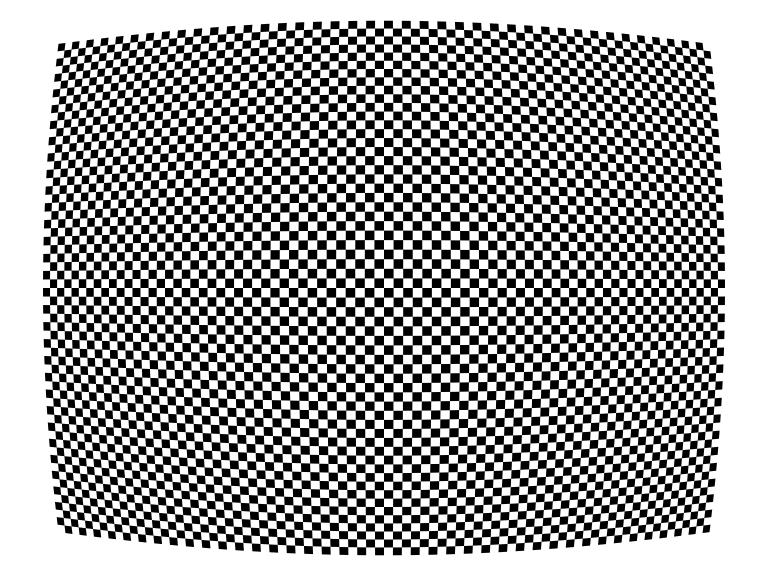
This pattern is drawn by a Shadertoy shader. Its source:

```glsl
// A black and white checkerboard bulging outward under barrel distortion.
// Each point is pushed outward by a cubic lens formula, then looked up in a
// flat board; edges are smoothed by the local size of a pixel in cells.

const vec2  BOARD_CELLS   = vec2(80.0, 60.0); // cells across and down
const float LENS_STRENGTH = 0.36;             // cubic term, per squared canvas height
const vec3  PAPER_COLOR   = vec3(1.0);
const vec3  INK_COLOR     = vec3(0.0);

// Maps a centred canvas point (height = 1) to the undistorted plane.
vec2 barrelLens(vec2 p) {
    return p * (1.0 + LENS_STRENGTH * dot(p, p));
}

// Signed distance to the nearest cell edge: positive in even cells.
vec2 stripeDistance(vec2 cell) {
    return 0.5 - abs(mod(cell + 0.5, 2.0) - 1.0);
}

// Coverage of the black cells, with one-pixel smoothing.
float checkerInk(vec2 cell, vec2 pixel) {
    vec2 stripe = clamp(2.0 * stripeDistance(cell) / pixel, -1.0, 1.0);
    return 0.5 - 0.5 * stripe.x * stripe.y;
}

void mainImage(out vec4 fragColor, in vec2 fragCoord) {
    vec2 p = (fragCoord - 0.5 * iResolution.xy) / iResolution.y;
    vec2 cell = barrelLens(p) * BOARD_CELLS.y;

    // Pixel footprint along each board axis
    vec2 dx = dFdx(cell), dy = dFdy(cell);
    vec2 pixel = sqrt(dx * dx + dy * dy);

    // Outline of the board
    vec2 halfBoard = 0.5 * BOARD_CELLS;
    vec2 inside = clamp(0.5 + (halfBoard - abs(cell)) / pixel, 0.0, 1.0);

    // Border cells extend outward so that only the outline trims them
    vec2 boardCell = clamp(cell, 0.5 - halfBoard, halfBoard - 0.5);
    float ink = checkerInk(boardCell, pixel) * inside.x * inside.y;

    fragColor = vec4(mix(PAPER_COLOR, INK_COLOR, ink), 1.0);
}
```
